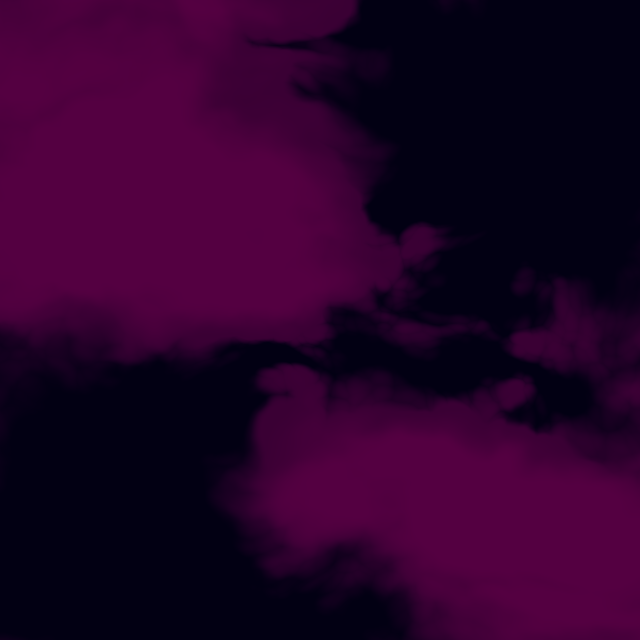
This texture is drawn by a WebGL 1 fragment shader. Its source:

```glsl
precision highp float;

// Dark magenta clouds drifting over a near-black navy sky.
// Broad masses come from crossed waves plus fractal noise; rounded puffs from
// cellular domes shape the rims, which vary between crisp and hazy.

uniform vec2 u_resolution;

float hash(vec2 p) {
  vec3 q = fract(p.xyx * 0.1031);
  q += dot(q, q.yzx + 33.33);
  return fract((q.x + q.y) * q.z);
}

float valueNoise(vec2 p) {
  vec2 cell = floor(p);
  vec2 f = fract(p);
  f = f * f * f * (f * (f * 6.0 - 15.0) + 10.0);
  float low = mix(hash(cell), hash(cell + vec2(1.0, 0.0)), f.x);
  float high = mix(hash(cell + vec2(0.0, 1.0)), hash(cell + 1.0), f.x);
  return mix(low, high, f.y);
}

float fbm(vec2 p) {
  float sum = 0.0;
  float amplitude = 0.53;
  for (int i = 0; i < 4; i++) {
    sum += amplitude * (valueNoise(p) - 0.5);
    p = mat2(0.8, 0.6, -0.6, 0.8) * p * 2.03 + 17.3;
    amplitude *= 0.46;
  }
  return sum;
}

// Rounded domes around jittered cell centres, roughly zero on average
float puffs(vec2 p) {
  vec2 cell = floor(p);
  float nearest = 2.0;
  for (int y = -1; y <= 1; y++) {
    for (int x = -1; x <= 1; x++) {
      vec2 id = cell + vec2(float(x), float(y));
      vec2 centre = id + 0.1 + 0.8 * vec2(hash(id + 5.7), hash(id + 41.2));
      vec2 offset = p - centre;
      nearest = min(nearest, dot(offset, offset) * (0.75 + 0.5 * hash(id + 83.1)));
    }
  }
  return 0.25 - min(nearest, 0.8);
}

// Large cloud masses on opposite corners, broken up by noise
float cloudMass(vec2 p) {
  float waves = cos(5.2 * (p.x - 0.2)) * sin(5.2 * (p.y - 0.45));
  return 0.5 * waves + 2.0 * fbm(p * vec2(2.6, 4.4) + vec2(3.7, 9.2));
}

void main() {
  vec2 uv = gl_FragCoord.xy / u_resolution;

  // Bend the space so that masses and puffs lose their regularity
  vec2 warp = vec2(fbm(uv * 5.0 + 21.0), fbm(uv * 5.0 + 64.0));
  vec2 p = uv + 0.12 * warp;

  // Puffs at three sizes, stronger in some places than in others
  float mass = cloudMass(p);
  float billow = 0.26 * puffs(p * vec2(8.0, 9.5));
  billow += 0.15 * puffs(p * vec2(17.0, 20.0) + 11.0);
  billow += 0.07 * puffs(p * vec2(36.0, 42.0) + 29.0);
  float density = mass + billow * (0.5 + 1.1 * valueNoise(uv * 4.0 + 37.0));

  // Rims facing up are crisp, others dissolve into haze
  float upward = cloudMass(p - vec2(0.0, 0.03)) - mass;
  float haze = valueNoise(uv * 5.0 + 52.0) - 0.9 * upward;
  float rim = mix(0.08, 0.3, smoothstep(0.15, 0.8, haze));

  // Quick rise through the rim, slow glow within the mass
  float body = smoothstep(-rim, rim, density + 0.02);
  float glow = smoothstep(0.02, 0.55, mix(mass, density, 0.4));
  float light = 0.68 * body + 0.32 * glow;

  vec3 sky = vec3(0.006, 0.0, 0.073);
  vec3 magenta = vec3(0.33, 0.0, 0.255);
  vec3 colour = mix(sky, magenta, light);
  colour.b += 0.03 * light * (1.0 - light);
  gl_FragColor = vec4(colour, 1.0);
}
```
